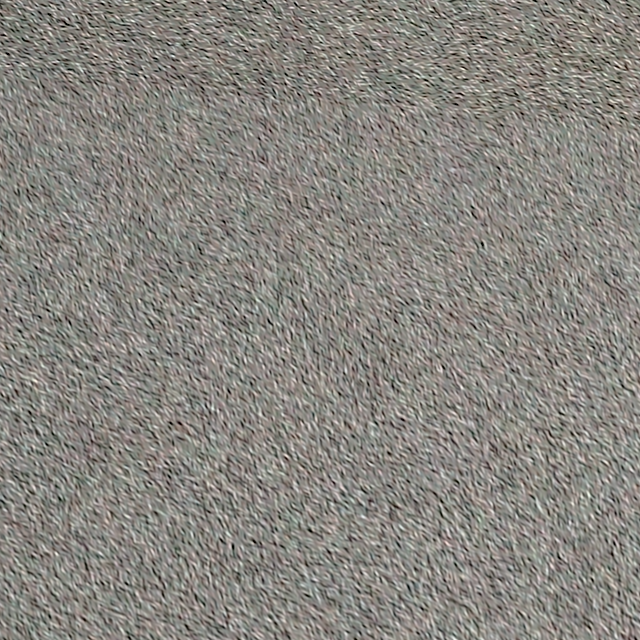
This texture is drawn by a three.js fragment shader. Its source:

```glsl
varying vec2 vUv;

#define CELL 0.0052
#define FIBRE_LENGTH 0.0033
#define FIBRE_WIDTH 0.0022
#define RIPPLE 1.5
#define PILE_ANGLE -0.93
#define BAND_ANGLE -0.45
#define CONTRAST 0.28
#define TINT 0.022
#define PATCH_TINT 0.022
#define BASE_COLOR vec3(0.546, 0.535, 0.513)
#define ROSE_AXIS vec3(1.0, -0.5, -0.2)
#define CREAM_AXIS vec3(0.5, 0.35, -0.9)

vec3 hash3(vec2 p) {
  vec3 q = fract(vec3(p.xyx) * vec3(0.1031, 0.1030, 0.0973));
  q += dot(q, q.yxz + 33.33);
  return fract((q.xxy + q.yzz) * q.zyx);
}

// Three independent channels of smooth noise, from -1 to 1
vec3 noise3(vec2 p) {
  vec2 i = floor(p);
  vec2 f = fract(p);
  f = f * f * (3.0 - 2.0 * f);
  vec3 low = mix(hash3(i), hash3(i + vec2(1.0, 0.0)), f.x);
  vec3 high = mix(hash3(i + vec2(0.0, 1.0)), hash3(i + vec2(1.0, 1.0)), f.x);
  return 2.0 * mix(low, high, f.y) - 1.0;
}

// Signed height above the slanting edge of the brushed upper band
float aboveEdge(vec2 p) {
  return p.y - 0.885 + 0.085 * p.x + 0.008 * noise3(p * 30.0 + 60.0).x;
}

float bandMask(vec2 p) {
  return smoothstep(-0.022, 0.022, aboveEdge(p));
}

// Sum of short slanted fibres: x is tone, y is rose tint, z is cream tint
vec3 fibres(vec2 p) {
  vec2 home = floor(p / CELL);
  vec3 total = vec3(0.0);
  for (int j = -2; j <= 2; j++) {
    for (int i = -2; i <= 2; i++) {
      vec2 id = home + vec2(float(i), float(j));
      vec3 place = hash3(id + 17.0);
      vec3 shade = 2.0 * hash3(id + 251.0) - 1.0;
      vec2 center = (id + place.xy) * CELL;
      float band = bandMask(center);

      float angle = mix(PILE_ANGLE, BAND_ANGLE, band) + 0.9 * (place.z - 0.5);
      angle += 0.2 * noise3(center * 9.0 + 40.0).x;
      float size = mix(1.1, 0.9, center.y) * mix(1.0, 0.92, band);

      vec2 along = vec2(cos(angle), sin(angle));
      vec2 d = (p - center) / size;
      float u = dot(d, along) / FIBRE_LENGTH;
      float v = dot(d, vec2(-along.y, along.x)) / FIBRE_WIDTH;
      float envelope = exp(-0.5 * (u * u + v * v));
      total += shade * envelope * vec3(cos(RIPPLE * v), 1.0, 1.0) / size;
    }
  }
  return total;
}

void main() {
  vec2 p = vUv;
  float band = bandMask(p);
  vec3 pile = fibres(p);
  vec3 broad = noise3(p * 7.0 + 5.0);
  vec3 clump = noise3(p * 24.0 + 80.0);
  vec3 tuft = noise3(p * 60.0 + 130.0);

  // Fibre tone: flatter below the edge, stronger in the band
  float depth = smoothstep(0.0, 0.45, -aboveEdge(p));
  float contrast = CONTRAST * mix(mix(0.85, 1.03, depth), 1.22, band);
  float tone = contrast * (pile.x - 0.12 * pile.x * pile.x);

  // Slow changes of light across the pile
  tone += 0.008 * broad.x + 0.012 * clump.x + 0.014 * tuft.x;
  tone += 0.03 * (p.x - 0.5) - 0.03 * band;

  // Mixed yarn colours
  vec2 tint = TINT * pile.yz + PATCH_TINT * (0.5 * clump.yz + 0.7 * tuft.yz);
  tint.y += 0.02 * band * p.x;
  vec3 color = BASE_COLOR + tone;
  color += 0.8 * tint.x * ROSE_AXIS + 0.5 * tint.y * CREAM_AXIS;

  gl_FragColor = vec4(clamp(color, 0.0, 1.0), 1.0);
}
```
